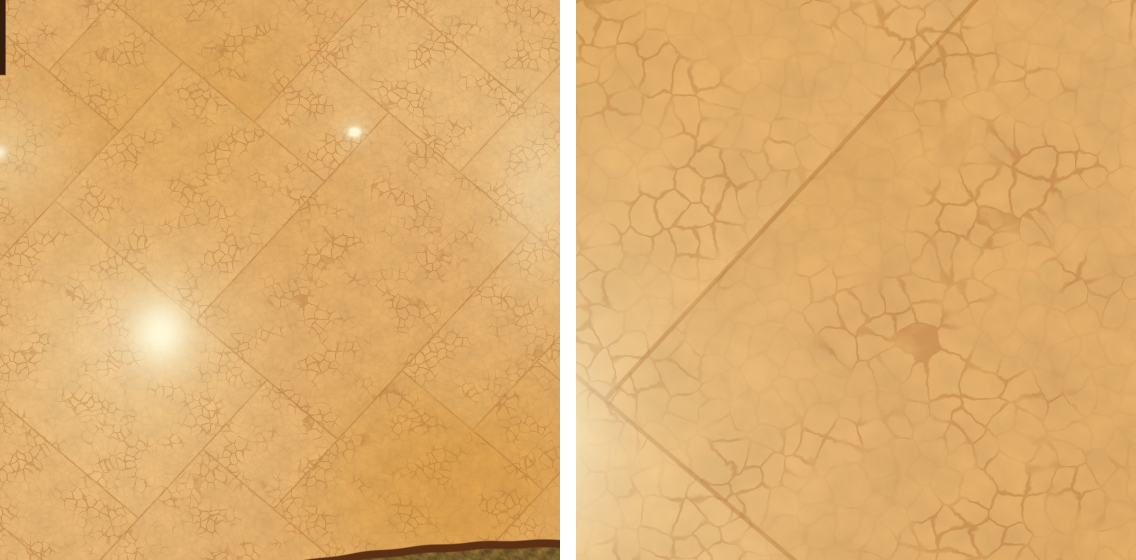
Left: the whole. Right: its middle third, enlarged.
This texture is drawn by a WebGL 1 fragment shader. Its source:

```glsl
precision highp float;
// Polished honey marble floor: diagonal four-size tile pattern with fine veins and lamp reflections.

uniform vec2 u_resolution;

#define ORIGIN vec2(0.098, 0.642)      // canvas position of pattern corner (0,0)
#define AXIS_U vec2(0.1263, -0.1068)   // one tile unit, down-right
#define AXIS_V vec2(0.1146, 0.1237)    // one tile unit, up-right
#define PERIOD 6.0                     // pattern repeat in tile units
#define JOINT_WIDTH 0.008              // half width in tile units
#define VEIN_SCALE 62.0
#define STONE vec3(0.865, 0.665, 0.405)
#define PALE vec3(0.915, 0.745, 0.505)
#define AMBER vec3(0.845, 0.605, 0.275)
#define VEIN vec3(0.68, 0.43, 0.20)
#define EDGE_BROWN vec3(0.36, 0.19, 0.08)
#define GLOW vec3(1.0, 0.97, 0.84)

float hash(vec2 p) {
  return fract(sin(dot(p, vec2(127.1, 311.7))) * 4375.85);
}

float cross2(vec2 a, vec2 b) { return a.x * b.y - a.y * b.x; }

// Distances to the nearest and second nearest scattered points.
vec2 cellular(vec2 p) {
  vec2 cell = floor(p), f = fract(p), nearest = vec2(9.0);
  for (int j = -1; j <= 1; j++) {
    for (int i = -1; i <= 1; i++) {
      vec2 o = vec2(float(i), float(j));
      vec2 jitter = vec2(hash(cell + o), hash(cell + o + 41.3));
      float d = length(o + jitter - f);
      nearest = d < nearest.x ? vec2(d, nearest.x) : vec2(nearest.x, min(nearest.y, d));
    }
  }
  return nearest;
}

// Soft cloudiness from rotated, layered sines, about -1 to 1.
float clouds(vec2 p) {
  float sum = 0.0, amp = 0.5;
  for (int i = 0; i < 5; i++) {
    sum += amp * sin(p.x + 1.3 * sin(p.y)) * cos(p.y + 0.7);
    p = mat2(1.4, 1.1, -1.1, 1.4) * p + 2.7;
    amp *= 0.6;
  }
  return sum;
}

// Keeps (joint distance, tile id) if p lies in this repeated rectangle.
void tile(vec2 p, float u, float v, float w, float h, inout vec3 hit) {
  vec2 corner = vec2(u, v), size = vec2(w, h);
  vec2 q = mod(p - corner, PERIOD);
  if (q.x < size.x && q.y < size.y) {
    vec2 e = min(q, size - q);
    hit = vec3(min(e.x, e.y), floor(p - q + 0.5));
  }
}

vec3 findTile(vec2 p) {
  vec3 hit = vec3(1.0, 0.0, 0.0);
  // large squares
  tile(p, 0.0, 0.0, 2.0, 2.0, hit);
  tile(p, 5.0, 2.0, 2.0, 2.0, hit);
  tile(p, 4.0, 5.0, 2.0, 2.0, hit);
  tile(p, 3.0, 3.0, 2.0, 2.0, hit);
  // large and small rectangles
  tile(p, 0.0, 4.0, 3.0, 2.0, hit);
  tile(p, 2.0, 0.0, 2.0, 3.0, hit);
  tile(p, 1.0, 3.0, 2.0, 1.0, hit);
  tile(p, 4.0, 1.0, 1.0, 2.0, hit);
  // small squares
  tile(p, 3.0, 5.0, 1.0, 1.0, hit);
  tile(p, 1.0, 2.0, 1.0, 1.0, hit);
  tile(p, 5.0, 1.0, 1.0, 1.0, hit);
  tile(p, 5.0, 4.0, 1.0, 1.0, hit);
  return hit;
}

float spot(vec2 p, vec2 center, vec2 radius) {
  vec2 d = (p - center) / radius;
  return exp(-dot(d, d));
}

void main() {
  vec2 p = gl_FragCoord.xy / u_resolution;
  float px = 1.0 / min(u_resolution.x, u_resolution.y);

  // tile layout
  vec2 d = p - ORIGIN;
  vec2 uv = vec2(cross2(d, AXIS_V), cross2(AXIS_U, d)) / cross2(AXIS_U, AXIS_V);
  vec3 t = findTile(uv);
  float tone = hash(t.yz + 3.7);
  vec2 grain = p + 0.37 * t.yz;

  // stone: broad tints, tile tone, mottling
  float amber = spot(p, vec2(0.83, 0.12), vec2(0.26, 0.20))
              + 0.55 * spot(p, vec2(0.30, 0.75), vec2(0.32, 0.24));
  float pale = 0.45 * spot(p, vec2(0.15, 0.22), vec2(0.32))
             + 0.40 * spot(p, vec2(0.78, 0.82), vec2(0.22));
  vec3 color = mix(STONE, AMBER, clamp(amber, 0.0, 0.9));
  color = mix(color, PALE, clamp(pale + 0.30 * tone, 0.0, 1.0));
  color *= 1.0 + 0.035 * clouds(grain * 55.0) + 0.02 * clouds(grain * 190.0);

  // crackled veins, broken into patches
  vec2 warp = 0.35 * vec2(clouds(grain * 70.0), clouds(grain.yx * 70.0 + 4.0));
  vec2 c = cellular(grain * VEIN_SCALE + warp);
  float line = 1.0 - smoothstep(0.02, 0.12 + px * VEIN_SCALE, c.y - c.x);
  float patchy = smoothstep(-0.15, 0.5, clouds(grain * 34.0 + 9.0));
  color = mix(color, VEIN, line * (0.07 + 0.33 * patchy));

  // faint joints
  float soft = px / length(AXIS_U);
  float joint = 1.0 - smoothstep(JOINT_WIDTH - soft, JOINT_WIDTH + soft, t.x);
  color = mix(color, VEIN, joint * (0.40 + 0.2 * clouds(p * 40.0)));

  // lamp reflections
  vec2 lamp = vec2(0.288, 0.405);
  float shine = 0.70 * spot(p, lamp, vec2(0.052, 0.060))
              + 0.34 * spot(p, lamp - vec2(0.03, 0.0), vec2(0.16, 0.14))
              + 0.36 * spot(p, vec2(0.96, 0.66), vec2(0.08, 0.16))
              + 0.30 * spot(p, vec2(0.0, 0.725), vec2(0.13, 0.10))
              + 0.60 * spot(p, vec2(0.0, 0.728), vec2(0.012))
              + 0.28 * spot(p, vec2(0.633, 0.764), vec2(0.028))
              + 1.30 * spot(p, vec2(0.633, 0.764), vec2(0.011, 0.008));
  color = mix(color, GLOW, clamp(shine, 0.0, 1.0));

  // rug with a brown border at the lower right, dark strip at the upper left
  float k = (1.0 - p.x) / 0.45;
  float rugTop = 0.036 * (1.0 - k * k) + 0.001 * sin(p.x * 60.0);
  vec3 rug = vec3(0.46, 0.36, 0.17) * (1.0 + 0.3 * clouds(p * 160.0));
  rug = mix(rug, EDGE_BROWN, smoothstep(-px, px, p.y - rugTop + 0.014));
  color = mix(color, rug, smoothstep(-px, px, rugTop - p.y));
  float strip = min(0.010 - p.x, p.y - 0.866);
  color = mix(color, EDGE_BROWN * 0.6, smoothstep(-px, px, strip));

  gl_FragColor = vec4(color, 1.0);
}
```
